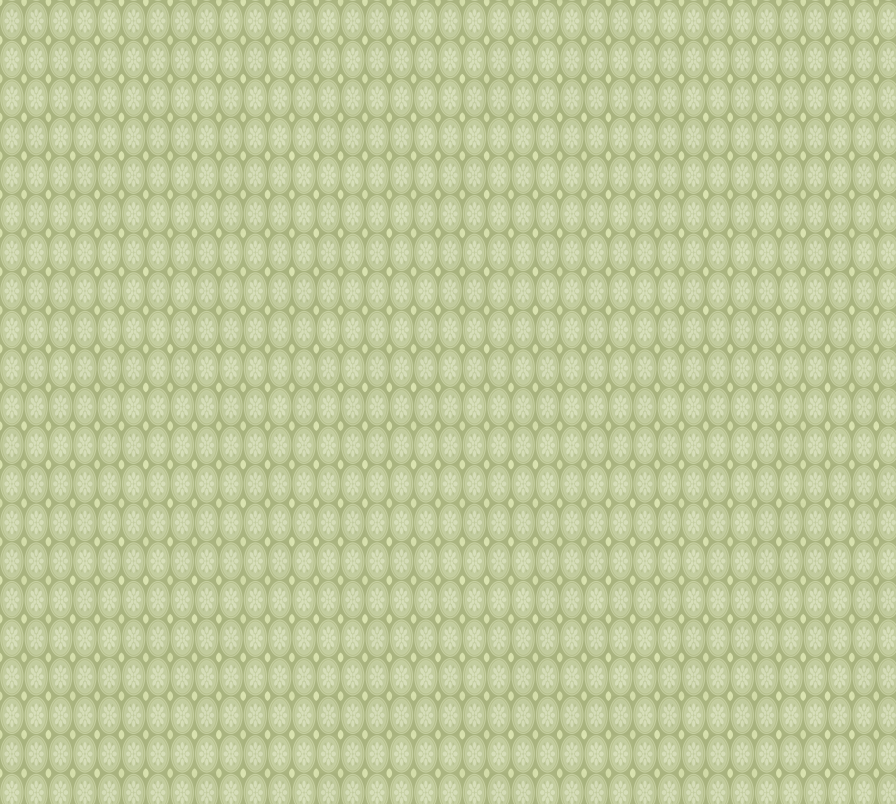
Reproduce this pattern procedurally as a Shadertoy shader.

```glsl
// Rows of pale green oval medallions with flowers, and small leaves in the gaps.
#define REPEATS vec2(36.8, 20.84)
#define OFFSET vec2(0.489, 0.542)
#define OVAL vec2(0.475, 0.765)
#define FLOWER vec2(0.31, 0.49)
#define LINE 0.022
#define VARIATION 0.012
#define GROUND vec3(0.665, 0.705, 0.500)
#define BAND vec3(0.750, 0.785, 0.590)
#define RIM vec3(0.775, 0.810, 0.630)
#define FIELD vec3(0.760, 0.798, 0.620)
#define PETAL vec3(0.840, 0.868, 0.725)
#define LEAF vec3(0.855, 0.890, 0.690)

const float PI = 3.14159265;
const int SAMPLES = 3;

float hash(vec2 p) {
    vec3 q = fract(vec3(p.xyx) * 0.1031);
    q += dot(q, q.yzx + 33.33);
    return fract((q.x + q.y) * q.z);
}

// Approximate signed distance to an ellipse
float ellipse(vec2 p, vec2 radii) {
    float k = length(p / radii);
    float slope = length(p / (radii * radii));
    return k * (k - 1.0) / max(slope, 1e-4);
}

// Pointed leaf: two arcs meeting at top and bottom
float leaf(vec2 p, float halfWidth, float halfHeight) {
    float shift = (halfHeight * halfHeight - halfWidth * halfWidth) / (2.0 * halfWidth);
    return length(vec2(abs(p.x) + shift, p.y)) - shift - halfWidth;
}

float fill(float d, float px) {
    return clamp(0.5 - d / px, 0.0, 1.0);
}

float stroke(float d, float px) {
    return fill(abs(d) - LINE, px);
}

// Eight petals around a four-lobed heart
float flower(vec2 p, float px) {
    vec2 q = p / FLOWER;
    float sector = PI / 4.0;
    float angle = mod(atan(q.y, q.x + 1e-5) + 0.5 * sector, sector) - 0.5 * sector;
    vec2 radial = length(q) * vec2(cos(angle), sin(angle));
    float petals = ellipse(radial - vec2(0.70, 0.0), vec2(0.29, 0.20));
    float heart = ellipse(abs(q) - vec2(0.20, 0.19), vec2(0.17, 0.18));
    return fill(min(petals, heart) * FLOWER.x, px);
}

vec3 pattern(vec2 uv, float px, float stretch) {
    vec2 grid = uv * REPEATS - OFFSET;
    vec2 cell = floor(grid + 0.5);
    vec2 p = (grid - cell) * vec2(1.0, stretch);
    vec3 color = GROUND;

    // Leaf in the gap between four medallions
    vec2 gap = floor(grid);
    vec2 g = (grid - gap - 0.5) * vec2(1.0, stretch);
    float glow = 0.8 + 0.2 * hash(gap + 71.0);
    color = mix(color, LEAF, glow * fill(leaf(g, 0.115, 0.20), px));

    // Medallion: band, rim lines and inner field
    float outer = ellipse(p, OVAL);
    float inner = ellipse(p, OVAL - 0.105);
    color = mix(color, BAND, fill(outer, px));
    color = mix(color, RIM, stroke(outer + LINE, px));
    color = mix(color, GROUND, 0.45 * stroke(outer + 0.065, px));
    color = mix(color, FIELD, fill(inner, px));
    color = mix(color, RIM, stroke(inner, px));

    // Flower, with a darker seed between the petal tips
    color = mix(color, PETAL, flower(p, px));
    vec2 seed = abs(p) - FLOWER * vec2(0.42, 0.82);
    color = mix(color, GROUND, 0.45 * fill(ellipse(seed, vec2(0.035, 0.06)), px));

    return color + VARIATION * (hash(cell + 17.0) - 0.5);
}

void mainImage(out vec4 fragColor, in vec2 fragCoord) {
    vec2 pitch = iResolution.xy / REPEATS;
    float stretch = pitch.y / pitch.x;
    float px = 1.0 / (pitch.x * float(SAMPLES));
    vec3 sum = vec3(0.0);

    // Average sub-samples so that fine lines stay smooth
    for (int j = 0; j < SAMPLES; j++) {
        for (int i = 0; i < SAMPLES; i++) {
            vec2 jitter = (vec2(i, j) + 0.5) / float(SAMPLES) - 0.5;
            vec2 uv = (fragCoord + jitter) / iResolution.xy;
            sum += pattern(vec2(uv.x, 1.0 - uv.y), px, stretch);
        }
    }
    fragColor = vec4(sum / float(SAMPLES * SAMPLES), 1.0);
}
```
